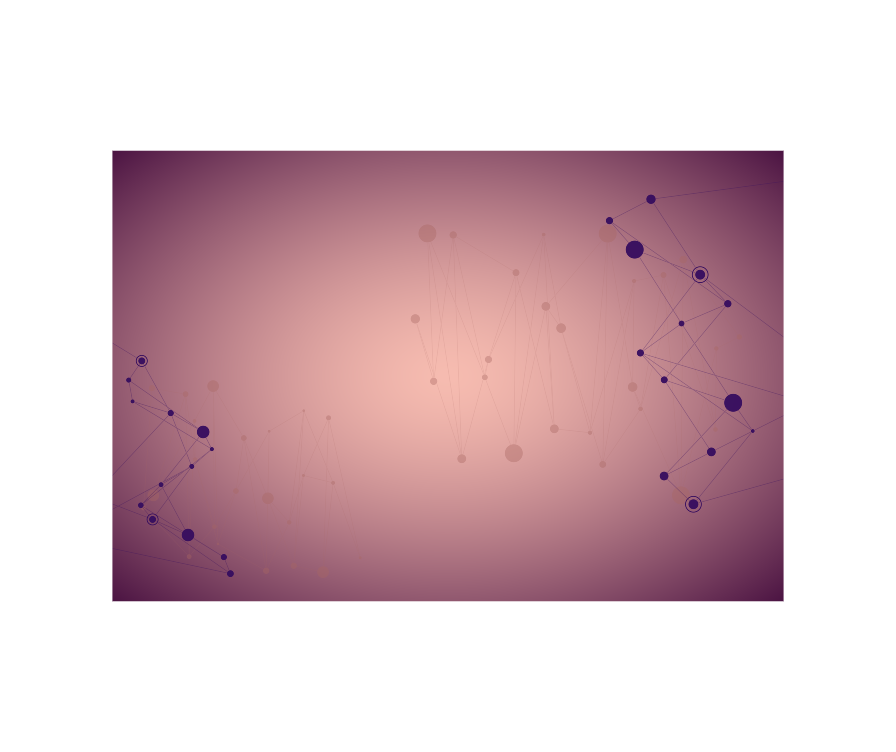
Write a Shadertoy shader that draws this background.

```glsl
#define PANEL_HALF vec2(0.3745, 0.2515)
#define GLOW vec3(0.965, 0.735, 0.690)
#define CORNER vec3(0.293, 0.075, 0.260)
#define INK vec3(0.21, 0.05, 0.37)
#define DUST vec3(0.66, 0.40, 0.38)
#define LINE_HALF 0.0004
#define FALLOFF 1.5

// Nodes run along a line and sway from it as a wave
struct Web {
    vec2 start, stride, sway;
    float freq, phase, jitter;
    int count, bigAt, ringAt;
    float scale;
    bool bold;
};

float hash(float n) {
    return fract(sin(n * 127.1 + 3.7) * 43758.5453);
}

vec2 nodeAt(Web w, int i) {
    float k = float(i);
    vec2 noise = vec2(hash(k + w.freq), hash(k + w.freq + 40.0)) - 0.5;
    return w.start + w.stride * k + w.sway * sin(w.freq * k + w.phase)
         + w.jitter * noise;
}

float nodeRadius(Web w, int i) {
    bool big = i % 6 == w.bigAt;
    float size = big ? 0.010 : mix(0.002, 0.0055, hash(float(i) + 9.0));
    return size * w.scale;
}

float segment(vec2 p, vec2 a, vec2 b) {
    vec2 ab = b - a;
    float t = clamp(dot(p - a, ab) / max(dot(ab, ab), 1e-6), 0.0, 1.0);
    return length(p - a - ab * t);
}

float fill(float d, float px) {
    return 1.0 - smoothstep(-0.5 * px, 0.5 * px, d);
}

// Returns line cover in x and node cover in y
vec2 webCover(Web w, vec2 p, float px) {
    float lines = 1.0;
    float nodes = 1.0;
    for (int i = 0; i < w.count; i++) {
        vec2 a = nodeAt(w, i);
        float r = nodeRadius(w, i);
        float d = length(p - a);

        if (i + 1 < w.count) lines = min(lines, segment(p, a, nodeAt(w, i + 1)));
        if (i + 3 < w.count) lines = min(lines, segment(p, a, nodeAt(w, i + 3)));

        // Loose threads run out to the near side of the panel
        if (w.bold && i % 3 == 0) {
            float drift = 0.2 * (hash(float(i) + 70.0) - 0.5);
            vec2 border = vec2(sign(w.start.x) * PANEL_HALF.x, a.y + drift);
            lines = min(lines, segment(p, a, border));
        }
        // Some nodes carry a thin halo ring
        if (w.bold && i % 9 == w.ringAt) {
            r = 0.0055 * w.scale;
            nodes = min(nodes, abs(d - r * 1.6) - 0.0005);
        }
        nodes = min(nodes, d - r);
    }
    return vec2(fill(lines - LINE_HALF, px), fill(nodes, px));
}

void mainImage(out vec4 fragColor, in vec2 fragCoord) {
    float px = 1.0 / iResolution.x;
    vec2 p = (fragCoord - 0.5 * iResolution.xy) * px;

    // Elliptical glow, dark at the corners
    float r = length(p / PANEL_HALF);
    float shade = pow(r / sqrt(2.0), FALLOFF);
    vec3 color = mix(GLOW, CORNER, clamp(shade, 0.0, 1.0));

    // Faint webs behind, bold webs in front
    Web paleRight = Web(vec2(-0.044, 0.049), vec2(0.0151, -0.002),
        vec2(0.0, -0.13), 2.6, 0.0, 0.03, 25, 2, 0, 1.0, false);
    Web paleLeft = Web(vec2(-0.337, -0.10), vec2(0.0104, -0.002),
        vec2(0.0, 0.09), 2.4, 1.2, 0.03, 23, 2, 0, 0.65, false);
    Web boldRight = Web(vec2(0.229, 0.199), vec2(0.0065, -0.0286),
        vec2(0.059, 0.0), 1.2566, -3.1416, 0.008, 13, 2, 3, 1.0, true);
    Web boldLeft = Web(vec2(-0.318, 0.0137), vec2(0.0026, -0.0195),
        vec2(0.046, 0.0), 0.898, -2.69, 0.008, 13, 4, 0, 0.7, true);

    vec2 pale = max(webCover(paleRight, p, px), webCover(paleLeft, p, px));
    vec2 bold = max(webCover(boldRight, p, px), webCover(boldLeft, p, px));
    color = mix(color, DUST, max(pale.x * 0.14, pale.y * 0.38));
    color = mix(color, INK, max(bold.x * 0.30, bold.y * 0.95));

    // White surround
    vec2 edge = abs(p) - PANEL_HALF;
    color = mix(vec3(1.0), color, fill(max(edge.x, edge.y), px));
    fragColor = vec4(color, 1.0);
}
```
